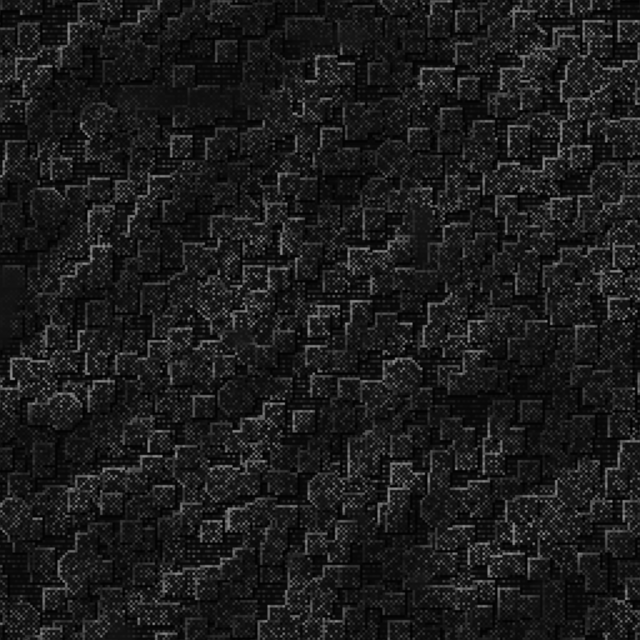
Give the GLSL for this texture, as a WebGL 1 fragment shader.

```glsl
precision highp float;
uniform vec2 u_resolution;

const float CELLS = 256.0;         // fine cells across the canvas
const float PITCH = 8.0;           // cells between scattered plates
const float PLATE_RADIUS = 4.0;    // half width of a square plate
const float BLOB_RADIUS = 7.0;     // half width of a stepped round plate
const float BLOB_SHARE = 0.05;
const float PLATE_SHARE = 0.84;    // part of the sites that hold a plate
const float LEVELS = 5.0;          // plates of equal level merge
const float PATCH_SIZE = 24.0;     // cells per patch of similar relief
const float CALM_LEVEL = 0.83;     // patch noise above this is smooth
const float EDGE_GAIN = 0.8;
const float EDGE_MAX = 0.52;
const float SHADOW_GAIN = 0.2;
const float WEAVE_GAIN = 0.3;
const float GROUND_GRAY = 0.03;
const float CALM_GRAY = 0.085;

float hash(vec2 p) {
  vec3 q = fract(p.xyx * vec3(0.1031, 0.1030, 0.0973));
  q += dot(q, q.yzx + 33.33);
  return fract((q.x + q.y) * q.z);
}

float noise(vec2 p) {
  vec2 i = floor(p);
  vec2 f = fract(p);
  f = f * f * (3.0 - 2.0 * f);
  float low = mix(hash(i), hash(i + vec2(1.0, 0.0)), f.x);
  float high = mix(hash(i + vec2(0.0, 1.0)), hash(i + vec2(1.0)), f.x);
  return mix(low, high, f.y);
}

// Relief strength, stretched along the rising diagonal
float reliefStrength(vec2 cell) {
  vec2 diagonal = vec2(0.55 * (cell.x + cell.y), cell.y - cell.x);
  return 0.25 + 1.05 * smoothstep(0.15, 0.9, noise(diagonal / PATCH_SIZE + 71.0));
}

float calmness(vec2 cell) {
  return smoothstep(CALM_LEVEL, CALM_LEVEL + 0.1, noise(cell / PATCH_SIZE + 19.0));
}

// Highest of the overlapping plates at a cell
float plateHeight(vec2 cell) {
  vec2 home = floor(cell / PITCH);
  float height = 0.0;
  for (int y = -1; y <= 1; y++) {
    for (int x = -1; x <= 1; x++) {
      vec2 id = home + vec2(float(x), float(y));
      vec2 jitter = vec2(hash(id + 11.0), hash(id + 47.0));
      vec2 centre = floor((id + jitter) * PITCH);
      vec2 d = abs(cell - centre);
      float blob = step(hash(id + 83.0), BLOB_SHARE);
      float radius = mix(PLATE_RADIUS, BLOB_RADIUS, blob);
      float reach = max(max(d.x, d.y), (d.x + d.y) * mix(0.5, 0.7, blob));
      float level = (1.0 + floor(LEVELS * hash(id + 131.0))) / LEVELS;
      float present = step(hash(id + 211.0), PLATE_SHARE);
      height = max(height, present * level * step(reach, radius));
    }
  }
  return height;
}

// Embossed relief with a woven dot grain, one gray per cell
float cellGray(vec2 cell) {
  float strength = reliefStrength(cell);
  float height = plateHeight(cell);
  float riseLeft = height - plateHeight(cell - vec2(1.0, 0.0));
  float riseTop = height - plateHeight(cell + vec2(0.0, 1.0));
  float rise = max(max(riseLeft, riseTop), 0.0) * strength;
  float fall = max(max(-riseLeft, -riseTop), 0.0);

  // Checkered dots on plates, dotted rows on the ground
  vec2 parity = mod(cell, 2.0);
  float checker = mod(cell.x + cell.y, 2.0);
  float rows = parity.y * (0.4 + 0.6 * parity.x);
  float weave = mix(0.7 * rows, checker, step(0.1, height));
  float speck = hash(cell + 7.0);
  float grain = 0.12 + 1.25 * speck * speck;
  float gray = GROUND_GRAY + WEAVE_GAIN * weave * grain * (0.25 + 0.75 * strength);
  gray += 0.04 * hash(cell + 29.0) * height;

  float edge = min(EDGE_GAIN * rise, EDGE_MAX) * (0.55 + 0.45 * hash(cell + 3.0));
  gray = max(gray, GROUND_GRAY + edge);
  gray = max(gray - SHADOW_GAIN * fall, 0.012);
  float smoothGray = CALM_GRAY * (0.6 + 0.6 * noise(cell / PATCH_SIZE + 53.0));
  return mix(gray, smoothGray, 0.85 * calmness(cell));
}

void main() {
  vec2 p = gl_FragCoord.xy / min(u_resolution.x, u_resolution.y) * CELLS - 0.5;
  vec2 cell = floor(p);
  vec2 blend = smoothstep(0.08, 0.92, fract(p));

  // Soft joins between neighbouring cells
  float low = mix(cellGray(cell), cellGray(cell + vec2(1.0, 0.0)), blend.x);
  float high = mix(cellGray(cell + vec2(0.0, 1.0)), cellGray(cell + vec2(1.0)), blend.x);
  gl_FragColor = vec4(vec3(mix(low, high, blend.y)), 1.0);
}
```
